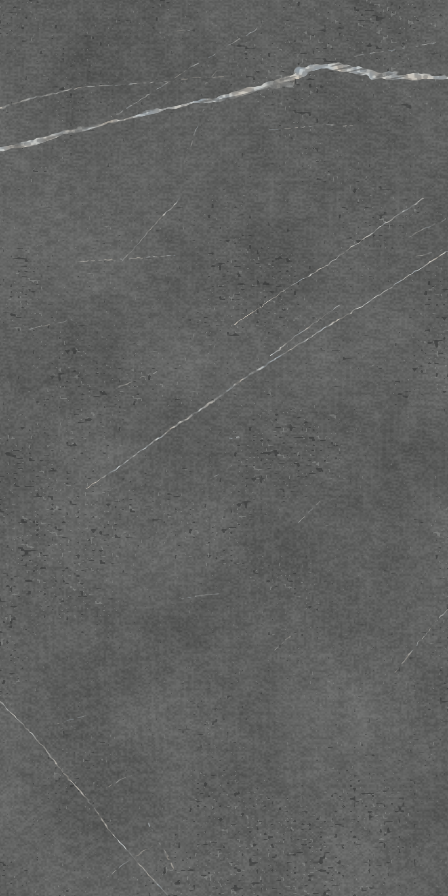
This texture is drawn by a Shadertoy shader. Its source:

```glsl
// Dark grey stone slab with fine grain, ragged pits and thin pale diagonal veins.

const vec3 STONE = vec3(0.381, 0.385, 0.381);
const vec3 PIT = vec3(0.19, 0.195, 0.195);
const vec3 FLECK = vec3(0.58, 0.59, 0.58);
const vec3 VEIN = vec3(0.62, 0.625, 0.62);
const vec3 CORE = vec3(0.82, 0.82, 0.80);

float hash(vec2 p) {
    return fract(sin(dot(p, vec2(127.1, 311.7))) * 43758.5453);
}

float noise(vec2 p) {
    vec2 i = floor(p), f = fract(p);
    f = f * f * (3.0 - 2.0 * f);
    float low = mix(hash(i), hash(i + vec2(1, 0)), f.x);
    float high = mix(hash(i + vec2(0, 1)), hash(i + vec2(1, 1)), f.x);
    return mix(low, high, f.y);
}

float fbm(vec2 p) {
    float sum = 0.0, amp = 0.5;
    for (int i = 0; i < 5; i++) {
        sum += amp * noise(p);
        p = p * 2.07 + 17.3;
        amp *= 0.55;
    }
    return sum;
}

// Distance to a segment, and position along it from 0 to 1
vec2 segment(vec2 p, vec2 a, vec2 b) {
    vec2 ab = b - a;
    float t = clamp(dot(p - a, ab) / dot(ab, ab), 0.0, 1.0);
    return vec2(length(p - a - ab * t), t);
}

// Coverage of a stroke whose half width runs from w.x to w.y
float stroke(vec2 p, vec2 a, vec2 b, vec2 w, float px) {
    vec2 s = segment(p, a, b);
    float r = mix(w.x, w.y, s.y);
    return 1.0 - smoothstep(max(r - px * 0.7, 0.0), r + px * 0.7, s.x);
}

// Peaks of a noise layer, used for ragged marks; cut is the threshold
float marks(vec2 p, vec2 freq, float cut) {
    return smoothstep(cut, cut + 0.13, noise(p * freq + freq.yx));
}

// The broad pale vein that crosses the top
float broadVein(vec2 p, float px) {
    float v = stroke(p, vec2(-0.02, 1.658), vec2(0.26, 1.732), vec2(0.007, 0.002), px);
    v = max(v, stroke(p, vec2(0.26, 1.732), vec2(0.56, 1.797), vec2(0.002, 0.006), px));
    v = max(v, stroke(p, vec2(0.54, 1.793), vec2(0.65, 1.815), vec2(0.005, 0.009), px));
    v = max(v, stroke(p, vec2(0.62, 1.812), vec2(0.69, 1.842), vec2(0.008, 0.006), px));
    v = max(v, stroke(p, vec2(0.66, 1.842), vec2(0.755, 1.850), vec2(0.006, 0.007), px));
    v = max(v, stroke(p, vec2(0.755, 1.850), vec2(0.85, 1.829), vec2(0.007, 0.006), px));
    return max(v, stroke(p, vec2(0.83, 1.828), vec2(1.02, 1.828), vec2(0.007, 0.005), px));
}

// Long hairline veins
float hairVeins(vec2 p, float px) {
    vec2 thin = vec2(0.0006, 0.0013);
    float v = stroke(p, vec2(0.195, 0.911), vec2(0.378, 1.036), thin, px);
    v = max(v, stroke(p, vec2(0.378, 1.036), vec2(0.6, 1.188), thin.yy * 1.5, px));
    v = max(v, stroke(p, vec2(0.6, 1.188), vec2(1.02, 1.452), thin.yx, px));
    v = max(v, stroke(p, vec2(0.604, 1.205), vec2(0.755, 1.318), thin.xx, px));
    v = max(v, stroke(p, vec2(0.52, 1.276), vec2(0.755, 1.427), thin * 0.5, px));
    v = max(v, stroke(p, vec2(0.755, 1.427), vec2(0.945, 1.557), thin, px));
    v = max(v, stroke(p, vec2(0.27, 1.42), vec2(0.405, 1.557), thin, px));
    v = max(v, stroke(p, vec2(0.0, 1.76), vec2(0.16, 1.802), thin.yx * 1.6, px));
    v = max(v, stroke(p, vec2(0.0, 0.4375), vec2(0.117, 0.307), thin, px));
    v = max(v, stroke(p, vec2(0.117, 0.307), vec2(0.247, 0.146), thin.yy, px));
    return max(v, stroke(p, vec2(0.247, 0.146), vec2(0.38, -0.01), thin, px));
}

// Faint broken veins: a few placed ones, then short scattered ones
float faintVeins(vec2 p, float px) {
    vec2 thin = vec2(0.0008);
    float v = stroke(p, vec2(0.16, 1.802), vec2(0.5, 1.83), thin, px);
    v = max(v, stroke(p, vec2(0.25, 1.74), vec2(0.58, 1.94), thin, px));
    v = max(v, stroke(p, vec2(0.78, 1.87), vec2(0.97, 1.905), thin, px));
    v = max(v, stroke(p, vec2(0.6, 1.71), vec2(0.81, 1.724), thin, px));
    v = max(v, stroke(p, vec2(0.15, 1.414), vec2(0.39, 1.43), thin, px));
    v = max(v, stroke(p, vec2(0.495, 1.023), vec2(0.555, 1.026), thin * 2.0, px));
    v = max(v, stroke(p, vec2(0.333, 0.164), vec2(0.39, 0.06), thin * 2.0, px));
    v = max(v, stroke(p, vec2(0.885, 0.503), vec2(1.01, 0.656), thin, px));
    for (float i = 0.0; i < 14.0; i++) {
        vec2 a = vec2(hash(vec2(i, 2.3)), (i + hash(vec2(i, 5.9))) / 7.0);
        float angle = mix(0.1, 1.2, hash(vec2(i, 8.1)));
        vec2 reach = mix(0.04, 0.13, hash(vec2(i, 4.7))) * vec2(cos(angle), sin(angle));
        v = max(v, 0.8 * stroke(p, a, a + reach, thin, px));
    }
    return v;
}

void mainImage(out vec4 fragColor, in vec2 fragCoord) {
    vec2 p = fragCoord / iResolution.x;
    float px = 1.0 / iResolution.x;

    // Clouds, mottling, horizontal scuffs and fine grain
    float tone = 0.10 * (fbm(p * 5.0 + 9.0) - 0.58);
    tone += 0.025 * (noise(p * vec2(38.0, 30.0) + 5.0) - 0.5);
    tone += 0.035 * (noise(p * vec2(50.0, 130.0)) - 0.5);
    tone += 0.075 * (noise(p * vec2(235.0, 247.0) + 31.0) - 0.5);
    vec3 col = STONE + tone;

    // Ragged pits and pale flecks gather in worn patches
    float worn = smoothstep(0.3, 0.8, fbm(p * 6.0 + 40.0) * 1.3 - 0.2);
    float pits = marks(p, vec2(120.0, 175.0), 0.90 - 0.13 * worn);
    float flecks = marks(p, vec2(215.0, 190.0), 0.91 - 0.10 * worn);
    col = mix(col, PIT, 0.55 * pits);
    col = mix(col, FLECK, 0.50 * flecks);

    // Veins follow a slightly crooked, crumbling line
    vec2 bend = vec2(noise(p * 14.0), noise(p * 14.0 + 70.0)) - 0.5;
    vec2 chip = vec2(noise(p * 120.0), noise(p * 120.0 + 70.0)) - 0.5;
    vec2 q = p + 0.008 * bend + 0.0035 * chip;
    float crumble = noise(p * 130.0 + 12.0);
    float gaps = smoothstep(0.15, 0.65, noise(p * 34.0 + 23.0));

    // The broad vein is frayed into strands along its slope
    vec2 slope = vec2(p.x, p.y - 0.22 * p.x);
    float fray = noise(slope * vec2(40.0, 110.0)) - 0.5;
    float strand = smoothstep(0.2, 0.55, noise(slope * vec2(28.0, 190.0) + 8.0));
    float broad = broadVein(q + vec2(0.0, 0.009 * fray), px) * mix(0.4, 1.0, strand);

    float hair = hairVeins(q, px) * mix(0.3, 1.0, gaps) * mix(0.35, 1.0, smoothstep(0.2, 0.6, crumble));
    float faint = faintVeins(q, px) * smoothstep(0.3, 0.7, crumble);
    vec3 tint = vec3(0.08, 0.0, -0.08) * (noise(p * 45.0) - 0.5);
    vec3 pale = mix(VEIN, CORE, smoothstep(0.4, 0.8, noise(p * 140.0))) + tint;
    col = mix(col, pale, max(0.9 * broad, max(0.9 * hair, 0.5 * faint)));

    fragColor = vec4(col, 1.0);
}
```
